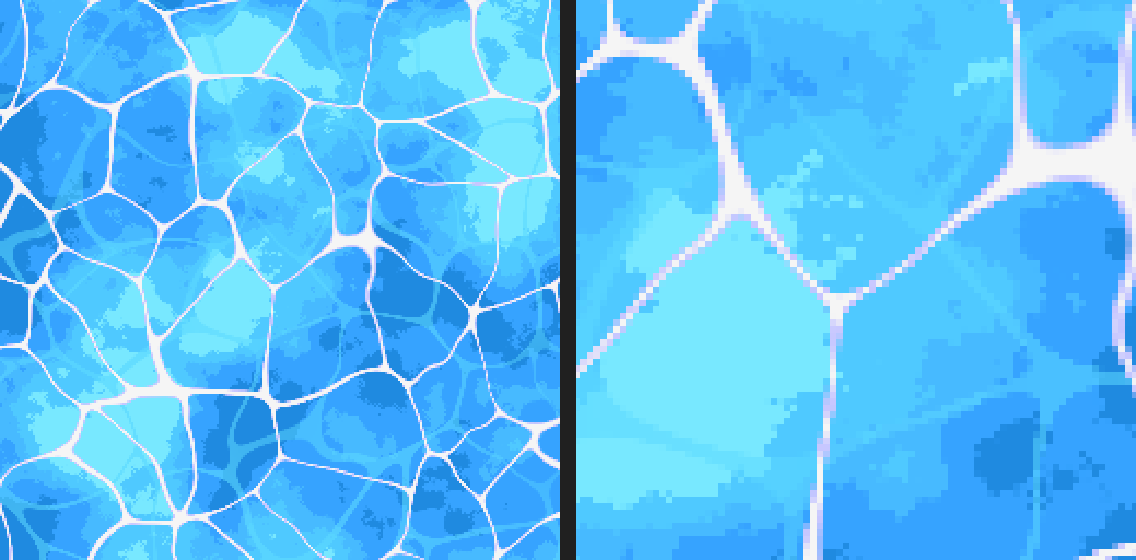
Left, the full canvas; right, a detail of the centre.
Give the GLSL for this texture, as a WebGL 2 fragment shader.

```glsl
#version 300 es
precision highp float;
// Sunlit water in chunky grains: posterised noise gives the blue depths,
// a faint warped Voronoi web lies below, and a bright one with lilac rims
// floats on top. Border distances are blended so that the joints swell.
uniform vec2 u_resolution;
out vec4 fragColor;

const float GRAINS = 256.0;
const vec3 DEEP  = vec3(0.12, 0.54, 0.88);
const vec3 BLUE  = vec3(0.21, 0.64, 1.00);
const vec3 SKY   = vec3(0.28, 0.73, 1.00);
const vec3 CYAN  = vec3(0.31, 0.79, 1.00);
const vec3 GLOW  = vec3(0.47, 0.91, 1.00);
const vec3 LILAC = vec3(0.78, 0.78, 1.00);
const vec3 FOAM  = vec3(0.96);

float hash(vec2 p) {
    return fract(sin(dot(p, vec2(127.1, 311.7))) * 43758.5453);
}

vec2 hash2(vec2 p) {
    return vec2(hash(p), hash(p + vec2(37.2, 17.9)));
}

float noise(vec2 p) {
    vec2 cell = floor(p), f = fract(p);
    f = f * f * (3.0 - 2.0 * f);
    float low = mix(hash(cell), hash(cell + vec2(1, 0)), f.x);
    float high = mix(hash(cell + vec2(0, 1)), hash(cell + vec2(1, 1)), f.x);
    return mix(low, high, f.y);
}

// Broad patches with ever finer, weaker mottling
float depthNoise(vec2 p) {
    float sum = 0.55 * noise(p * 4.5);
    float weight = 0.22, scale = 10.0;
    for (int i = 0; i < 4; i++) {
        sum += weight * noise(p * scale + float(i) * 13.7);
        weight *= 0.56;
        scale *= 2.1;
    }
    return sum;
}

vec2 warp(vec2 p, float scale, float amount, float seed) {
    vec2 q = p * scale + seed;
    return p + amount * (vec2(noise(q), noise(q + 51.3)) - 0.5);
}

vec2 site(vec2 cell, float seed) {
    return cell + 0.04 + 0.92 * hash2(cell + seed);
}

// Smoothly blended distance to the nearest Voronoi border, in canvas units
float webDistance(vec2 p, float scale, float sharpness, float seed) {
    p *= scale;
    vec2 base = floor(p), home = base, homeOffset = vec2(0.0);
    float nearest = 1e3;
    for (int y = -1; y <= 1; y++)
    for (int x = -1; x <= 1; x++) {
        vec2 cell = base + vec2(x, y);
        vec2 offset = site(cell, seed) - p;
        float d = dot(offset, offset);
        if (d < nearest) {
            nearest = d;
            home = cell;
            homeOffset = offset;
        }
    }
    float sum = 1e-20;
    for (int y = -2; y <= 2; y++)
    for (int x = -2; x <= 2; x++) {
        if (x == 0 && y == 0) continue;
        vec2 offset = site(home + vec2(x, y), seed) - p;
        vec2 across = normalize(offset - homeOffset);
        float border = dot(0.5 * (offset + homeOffset), across);
        sum += exp(-sharpness * border);
    }
    return -log(sum) / (sharpness * scale);
}

float inside(float d, float halfWidth, float soft) {
    return 1.0 - smoothstep(halfWidth - soft, halfWidth + soft, d);
}

float above(float value, float level) {
    return smoothstep(level - 0.004, level + 0.004, value);
}

vec3 waterColour(float light) {
    vec3 colour = mix(DEEP, BLUE, above(light, 0.425));
    colour = mix(colour, SKY, above(light, 0.53));
    colour = mix(colour, CYAN, above(light, 0.605));
    return mix(colour, GLOW, above(light, 0.69));
}

void main() {
    vec2 uv = gl_FragCoord.xy / min(u_resolution.x, u_resolution.y);
    vec2 grain = floor(uv * GRAINS);
    vec2 p = (grain + 0.5) / GRAINS;

    // Depths, with a little speckle along the tone borders
    float light = depthNoise(p + 3.1) + 0.022 * (hash(grain) - 0.5);
    vec3 colour = waterColour(light);

    // Faint submerged web
    vec2 q = warp(warp(p, 5.0, 0.11, 8.0), 13.0, 0.025, 23.0);
    float deepWeb = webDistance(q, 5.0, 22.0, 71.0);
    float deepHalf = mix(0.002, 0.0065, noise(p * 6.0 + 40.0));
    float strength = mix(0.25, 0.75, noise(p * 4.0 + 62.0));
    colour = mix(colour, vec3(0.36, 0.85, 1.0),
                 strength * inside(deepWeb, deepHalf, 0.001));

    // Bright surface web: lilac rim, then white core
    q = warp(warp(p, 5.5, 0.09, 31.0), 15.0, 0.025, 5.0);
    float web = webDistance(q, 6.0, 28.0, 11.0);
    float swell = noise(p * 6.5 + 19.0);
    float halfWidth = mix(0.0021, 0.0075, swell * swell);
    colour = mix(colour, LILAC, inside(web, halfWidth, 0.0007));
    colour = mix(colour, FOAM, inside(web, halfWidth - 0.0015, 0.0007));

    fragColor = vec4(colour, 1.0);
}
```
